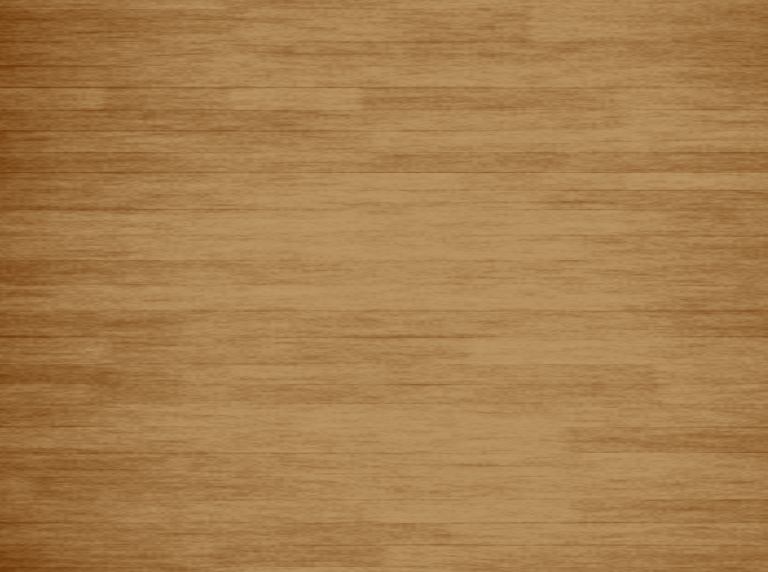
A WebGL 1 fragment shader for this texture:

```glsl
precision highp float;
// Warm brown wooden planks: narrow horizontal boards, fine grain and darkened borders.

uniform vec2 u_resolution;

const vec3 DARK_WOOD = vec3(0.54, 0.35, 0.16);
const vec3 LIGHT_WOOD = vec3(0.71, 0.56, 0.37);
const float ROWS = 25.0;

float hash(vec2 p) {
  vec3 q = fract(vec3(p.xyx) * 0.1031);
  q += dot(q, q.yzx + 33.33);
  return fract((q.x + q.y) * q.z);
}

float noise(vec2 p) {
  vec2 cell = floor(p);
  vec2 f = fract(p);
  f = f * f * (3.0 - 2.0 * f);
  float low = mix(hash(cell), hash(cell + vec2(1.0, 0.0)), f.x);
  float high = mix(hash(cell + vec2(0.0, 1.0)), hash(cell + vec2(1.0, 1.0)), f.x);
  return mix(low, high, f.y);
}

// Noise around zero, stretched by a separate frequency on each axis
float streaks(vec2 p, vec2 frequency, float seed) {
  return noise(p * frequency + seed) - 0.5;
}

// Sparse thin lines: only the peaks of stretched noise
float hairlines(vec2 p, vec2 frequency, float seed) {
  return smoothstep(0.70, 0.95, noise(p * frequency + seed));
}

// Tone of the boards in one row, with softly blended ends
float boardTone(float x, float row) {
  float boardLength = mix(0.22, 0.55, hash(vec2(row, 3.0)));
  float along = x / boardLength + 9.0 * hash(vec2(row, 7.0));
  float board = floor(along);
  float blend = smoothstep(0.88, 1.0, fract(along));
  return mix(hash(vec2(board, row)), hash(vec2(board + 1.0, row)), blend) - 0.5;
}

// Thin dark joint whose strength changes along its length
float seam(float x, float rowPosition) {
  float edge = floor(rowPosition + 0.5);
  float gap = abs(rowPosition - edge) / ROWS;
  float line = 1.0 - smoothstep(0.0004, 0.0030, gap);
  float wear = smoothstep(0.1, 0.8, noise(vec2(x * 3.0, edge * 5.3)));
  return line * wear * mix(0.2, 1.0, hash(vec2(edge, 11.0)));
}

// Layered fibres, from wide streaks to a crisp fine tooth
float grain(vec2 p, float row) {
  float seed = 17.0 * hash(vec2(row, 19.0));
  p.y += 0.006 * streaks(p, vec2(6.0, 16.0), seed);
  float fibres = 0.20 * streaks(p, vec2(2.2, 65.0), 4.0);
  fibres += 0.22 * streaks(p, vec2(9.0, 140.0), seed);
  fibres += 0.32 * streaks(p, vec2(26.0, 240.0), 31.0);
  fibres += 0.34 * streaks(p, vec2(130.0, 380.0), 53.0);
  fibres -= 0.20 * hairlines(p, vec2(14.0, 210.0), 71.0);
  return fibres - 0.18 * hairlines(p, vec2(4.0, 150.0), 83.0);
}

// Darkening toward the borders, strongest on the left
float vignette(vec2 uv) {
  vec2 offset = (uv - vec2(0.57, 0.5)) * vec2(1.72, 1.2);
  return pow(dot(offset, offset), 1.3);
}

// Bends bright tones softly toward a ceiling
float softenHighlights(float tone) {
  float excess = max(tone - 0.8, 0.0);
  return min(tone, 0.8) + excess / (1.0 + 1.5 * excess);
}

void main() {
  vec2 uv = gl_FragCoord.xy / u_resolution;
  vec2 p = gl_FragCoord.xy / u_resolution.y;

  // Rows of slightly uneven height
  float rowPosition = p.y * ROWS + 0.9 * noise(vec2(p.y * 11.0, 2.0));
  float row = floor(rowPosition);

  float tone = 1.03 - 0.87 * vignette(uv);
  tone += 0.40 * boardTone(p.x, row);
  tone += 0.16 * (hash(vec2(row, 29.0)) - 0.5);
  tone += 0.14 * streaks(p, vec2(3.5, 8.0), 13.0);
  tone += grain(p, row);
  tone -= 0.55 * seam(p.x, rowPosition);

  vec3 color = mix(DARK_WOOD, LIGHT_WOOD, max(softenHighlights(tone), -0.5));
  gl_FragColor = vec4(color, 1.0);
}
```
